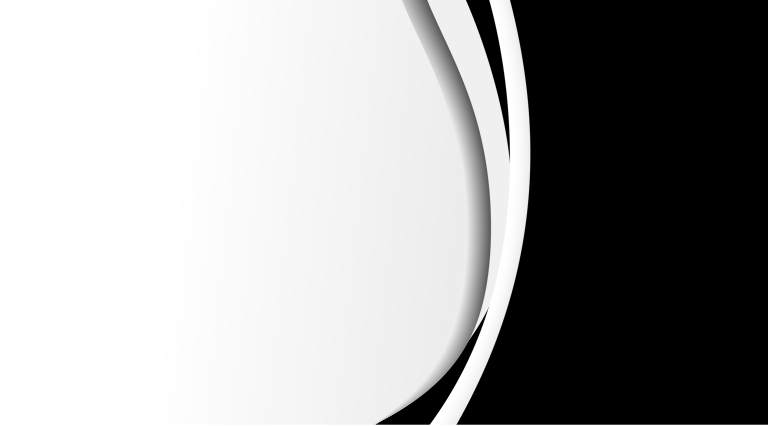
This background is drawn by a Shadertoy shader. Its source:

```glsl
// Coverage to the left of a vertical curve, softened over one pixel
float leftOf(float x, float edge) {
    float soft = 0.75 / iResolution.y;
    return 1.0 - smoothstep(-soft, soft, x - edge);
}

// Horizontal position of a bowed edge: peak minus a skewed parabola
float bow(float y, float peakX, float peakY, vec4 bend) {
    float d = y - peakY;
    return peakX - d * d * (bend.x + d * (bend.y + d * (bend.z + d * bend.w)));
}

void mainImage(out vec4 fragColor, in vec2 fragCoord) {
    vec2 p = fragCoord / iResolution.y;

    // Curved edges, in units of the canvas height
    float panelEdge = bow(p.y, 1.202, 0.53, vec4(0.669, -0.634, 0.54, 0.0));
    float tubeRight = bow(p.y, 1.1526, 0.466, vec4(0.503, -0.174, 1.914, -2.826));
    float tubeWidth = 0.003 + 0.0565 * (1.0 - exp(-9.0 * p.y));
    float tubeLeft = tubeRight - tubeWidth;
    float bandRight = bow(p.y, 1.245, 0.64, vec4(0.39, -0.059, 0.0, 0.0));
    float bandLeft = bow(p.y, 1.197, 0.63, vec4(0.352, -0.07, 0.211, 0.0));

    // Pale panel on black
    float shade = 0.94 * leftOf(p.x, panelEdge);

    // Rounded tube: bright inner rim falling to a dark outer side
    float across = clamp((p.x - tubeLeft) / tubeWidth, 0.0, 1.0);
    float rim = mix(0.94, 0.80, smoothstep(0.6, 1.0, p.y));
    float dark = 0.34 + 0.34 * smoothstep(0.35, 0.0, p.y);
    float tube = mix(rim, dark, pow(across, 1.1));
    shade = mix(shade, tube, leftOf(p.x, tubeRight));

    // Large face with a slanted fade from white to light grey
    float fade = clamp((p.x - 0.35 - 0.105 * p.y) / 0.68, 0.0, 1.0);
    shade = mix(shade, 1.0 - 0.075 * fade, leftOf(p.x, tubeLeft));

    // White band in front, slightly greyer on its outer side
    float bandAcross = clamp((p.x - bandLeft) / (bandRight - bandLeft), 0.0, 1.0);
    float band = 1.0 - 0.08 * bandAcross * bandAcross;
    float bandMask = leftOf(p.x, bandRight) * (1.0 - leftOf(p.x, bandLeft));
    shade = mix(shade, band, bandMask);

    // Thin white base line
    shade = mix(shade, 1.0, leftOf(p.y, 0.003));

    fragColor = vec4(vec3(shade), 1.0);
}
```
